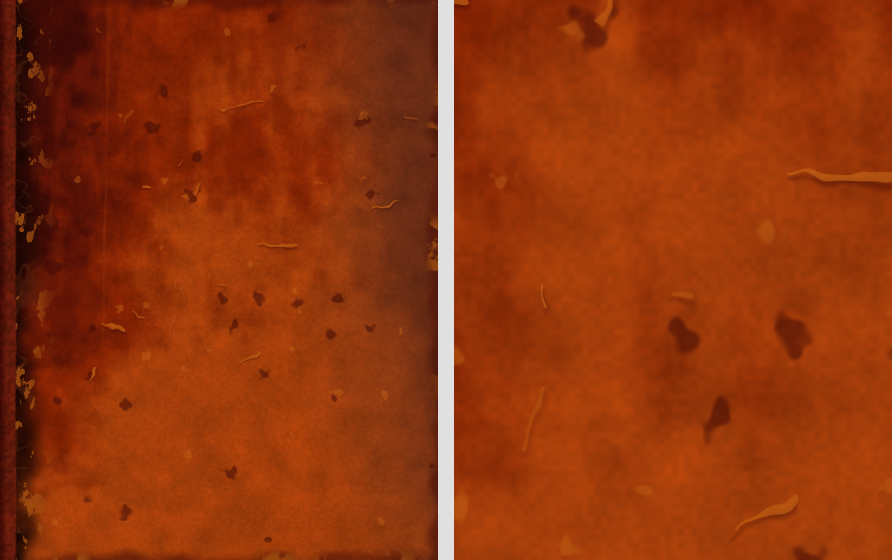
Left, the full canvas; right, a detail of the centre.
Write a WebGL 1 fragment shader that draws this texture.

```glsl
precision highp float;
uniform vec2 u_resolution;

const vec3 SOOT = vec3(0.09, 0.02, 0.01);
const vec3 UMBER = vec3(0.25, 0.04, 0.02);
const vec3 OXBLOOD = vec3(0.38, 0.08, 0.02);
const vec3 RUSSET = vec3(0.51, 0.13, 0.01);
const vec3 AMBER = vec3(0.64, 0.24, 0.04);
const vec3 TAN = vec3(0.50, 0.21, 0.08);
const vec3 DULL = vec3(0.36, 0.15, 0.08);
const vec3 GOLD = vec3(0.76, 0.38, 0.08);

float hash(vec2 p) {
  vec3 q = fract(vec3(p.xyx) * 0.1031);
  q += dot(q, q.yzx + 33.33);
  return fract((q.x + q.y) * q.z);
}

float noise(vec2 p) {
  vec2 i = floor(p), f = fract(p);
  f = f * f * (3.0 - 2.0 * f);
  float low = mix(hash(i), hash(i + vec2(1.0, 0.0)), f.x);
  float high = mix(hash(i + vec2(0.0, 1.0)), hash(i + 1.0), f.x);
  return mix(low, high, f.y);
}

float fbm(vec2 p) {
  float sum = 0.0, amp = 0.5;
  for (int i = 0; i < 5; i++) {
    sum += amp * noise(p);
    p = mat2(1.6, 1.2, -1.2, 1.6) * p + 7.3;
    amp *= 0.5;
  }
  return sum;
}

float below(float edge, float soft, float v) {
  return 1.0 - smoothstep(edge - soft, edge + soft, v);
}

float segment(vec2 p, vec2 a, vec2 b) {
  vec2 pa = p - a, ba = b - a;
  return length(pa - ba * clamp(dot(pa, ba) / dot(ba, ba), 0.0, 1.0));
}

// Thin wandering lines along the level set of a noise field
float cracks(vec2 p, float scale, float width) {
  vec2 q = p * scale + 1.5 * vec2(noise(p * 45.0), noise(p * 45.0 + 19.0));
  return below(width, width, abs(noise(q) - 0.5));
}

// One rough spot per cell, present with the given chance
float specks(vec2 p, float scale, float chance, float seed) {
  vec2 cell = floor(p * scale);
  vec2 center = 0.3 + 0.4 * vec2(hash(cell + seed), hash(cell + seed + 5.7));
  float d = length(fract(p * scale) - center) + 0.25 * (noise(p * scale * 7.0) - 0.5);
  float radius = 0.06 + 0.13 * hash(cell + seed + 11.0);
  return below(radius, 0.06, d) * step(hash(cell + seed + 3.1), chance);
}

// Leather dye from dark to worn
vec3 dye(float heat) {
  vec3 c = mix(UMBER, OXBLOOD, smoothstep(0.05, 0.28, heat));
  c = mix(c, RUSSET, smoothstep(0.25, 0.55, heat));
  return mix(c, AMBER, smoothstep(0.52, 0.95, heat));
}

// Scattered scrapes: x is bright raw leather, y is the shadow below
vec2 scrapes(vec2 p, float aspect, float pixel) {
  vec2 mask = vec2(0.0);
  vec2 rough = 0.009 * (vec2(noise(p * 85.0), noise(p * 85.0 + 31.0)) - 0.5);
  for (int i = 0; i < 16; i++) {
    float k = float(i);
    vec2 start = vec2(aspect * (0.2 + 0.72 * hash(vec2(k, 1.7))), 0.28 + 0.58 * hash(vec2(k, 8.3)));
    float angle = mix(-0.6, 0.6, hash(vec2(k, 4.9))) + 1.3 * step(0.75, hash(vec2(k, 6.1)));
    float reach = mix(0.01, 0.075, pow(hash(vec2(k, 2.2)), 2.0));
    vec2 end = start + reach * vec2(cos(angle), sin(angle));
    float width = mix(0.0006, 0.0028, hash(vec2(k, 9.6))) * (0.3 + 1.4 * noise(p * 60.0 + k));
    float strength = 0.35 + 0.6 * hash(vec2(k, 12.4));
    float d = segment(p + rough, start, end);
    float shade = segment(p + rough + vec2(0.0, 0.004), start, end);
    mask = max(mask, strength * vec2(below(width, pixel, d), below(width, 0.003, shade)));
  }
  return mask;
}

void main() {
  vec2 uv = gl_FragCoord.xy / u_resolution;
  float aspect = u_resolution.x / u_resolution.y;
  float pixel = 1.0 / u_resolution.y;
  vec2 p = vec2(uv.x * aspect, uv.y);

  // Broad stain with streaks, upright above and brushed sideways below
  float cloud = fbm(p * 7.0) - 0.48;
  float mottle = fbm(p * 28.0 + 13.0) - 0.48;
  float upright = fbm(p * vec2(48.0, 8.0)) - 0.48;
  float brushed = fbm(p * vec2(12.0, 60.0) + 40.0) - 0.48;
  float streak = mix(brushed * 0.5, upright, smoothstep(0.25, 0.6, uv.y));
  float worn = smoothstep(0.04, 0.45, uv.x + 0.25 * below(0.18, 0.18, uv.y) + 0.1 * cloud);
  float heat = 0.2 + 0.65 * worn - 0.6 * (uv.y - 0.5);
  heat += 0.4 * cloud + 0.28 * mottle + 0.3 * streak;
  vec3 color = dye(heat);

  // Faded fore edge
  float fade = uv.x + 0.14 * (uv.y - 0.5) + 0.2 * cloud;
  color = mix(color, TAN, 0.75 * smoothstep(0.66, 0.92, fade));
  color = mix(color, DULL, 0.75 * smoothstep(0.86, 1.0, fade));
  color *= 1.0 + 0.3 * mottle + 0.1 * (noise(p * 260.0) - 0.5);

  // Crease, pits and scuffs
  float crease = below(0.003, 0.002, abs(uv.x - 0.235 - 0.02 * (uv.y - 0.5) - 0.006 * noise(p * 9.0)));
  color = mix(color, AMBER, 0.28 * crease * noise(p * vec2(20.0, 14.0)));
  color = mix(color, UMBER, 0.55 * specks(p, 16.0, 0.16, 2.0));
  color = mix(color, GOLD, 0.45 * specks(p + 0.3, 26.0, 0.05, 9.0));
  vec2 scrape = scrapes(p, aspect, pixel);
  color = mix(color, UMBER, 0.5 * scrape.y);
  color = mix(color, GOLD, 0.9 * scrape.x);

  // Frayed borders with chips of raw leather
  float border = min(min(uv.y, 1.0 - uv.y) / aspect, 1.0 - uv.x) + 0.03 * (noise(p * 22.0) - 0.5);
  float rim = below(0.012, 0.016, border);
  float patches = smoothstep(0.45, 0.7, noise(p * 9.0 + 4.0));
  color = mix(color, UMBER, 0.5 * rim);
  color = mix(color, GOLD * 0.85, 0.75 * rim * patches * smoothstep(0.5, 0.62, fbm(p * 40.0)));

  // Sooty hinge, crackled and flaking
  float soot = below(0.07, 0.035, uv.x + 0.04 * (noise(p * 18.0) - 0.5));
  float hinge = below(0.1, 0.045, uv.x);
  color = mix(color, SOOT, soot * (0.65 + 0.35 * noise(p * 50.0)));
  color = mix(color, TAN * 0.8, 0.4 * hinge * cracks(p, 24.0, 0.025));
  float flakes = smoothstep(0.62, 0.68, fbm(p * vec2(55.0, 38.0) + 8.0));
  color = mix(color, GOLD * 0.85, 0.8 * hinge * flakes);

  // Grained spine strip
  float grain = noise(p * 190.0) - 0.5;
  vec3 spine = mix(UMBER, OXBLOOD + vec3(0.0, 0.02, 0.02), smoothstep(0.0, 0.018, uv.x));
  spine *= 1.0 + 0.35 * grain + 0.4 * mottle;
  color = mix(color, spine, below(0.034 + 0.004 * noise(p * 16.0), 0.003, uv.x));

  gl_FragColor = vec4(clamp(color, 0.0, 1.0), 1.0);
}
```
